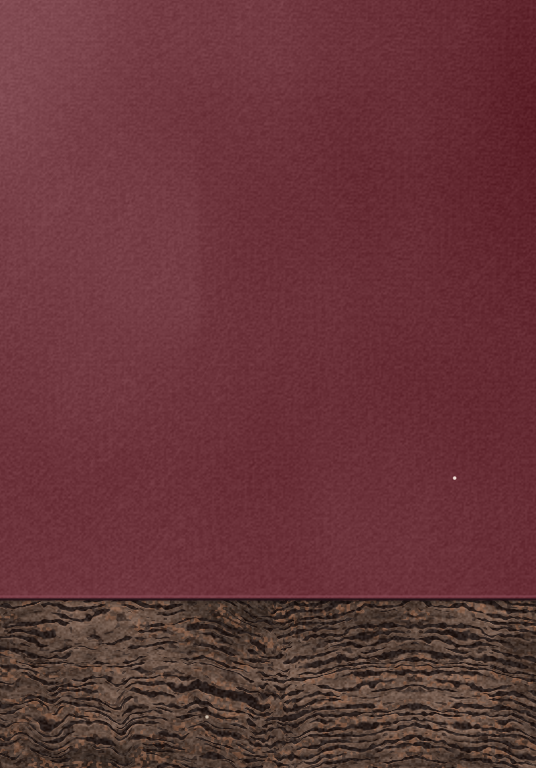
Write a Shadertoy shader that draws this texture.

```glsl
float hash(vec2 p) {
    return fract(sin(dot(p, vec2(127.1, 311.7))) * 43758.5453);
}

float noise(vec2 p) {
    vec2 i = floor(p), f = fract(p);
    f = f * f * (3.0 - 2.0 * f);
    return mix(mix(hash(i), hash(i + vec2(1, 0)), f.x),
               mix(hash(i + vec2(0, 1)), hash(i + vec2(1, 1)), f.x), f.y);
}

float fbm(vec2 p) {
    float sum = 0.0, amp = 0.5;
    for (int i = 0; i < 4; i++) {
        sum += amp * noise(p);
        p = mat2(1.6, 1.2, -1.2, 1.6) * p + 7.3;
        amp *= 0.5;
    }
    return sum / 0.9375;
}

// Soft elliptical pool of light
float pool(vec2 uv, vec2 center, vec2 size) {
    vec2 d = (uv - center) / size;
    return exp(-dot(d, d));
}

float pebbles(vec2 p) {
    return noise(p * 290.0) + 0.5 * noise(p.yx * 170.0 + 31.0);
}

vec3 leather(vec2 uv, vec2 p) {
    // Broad sheen, brightest at the upper left
    float light = mix(0.50, 0.17, smoothstep(0.0, 1.0, uv.x));
    light += 0.36 * pool(uv, vec2(0.0, 1.0), vec2(0.22, 0.26));
    light += 0.20 * pool(uv, vec2(0.55, 0.98), vec2(0.25, 0.13));
    light += 0.16 * pool(uv, vec2(0.78, 0.31), vec2(0.20, 0.14));
    light += 0.12 * pool(uv, vec2(0.75, 0.62), vec2(0.25, 0.10));
    light -= 0.16 * pool(uv, vec2(1.0, 0.88), vec2(0.13, 0.25));
    light -= 0.12 * pool(uv, vec2(0.1, 0.36), vec2(0.5, 0.12));
    // Paler panel with a faint right edge
    light += 0.11 * smoothstep(0.05, 0.34, uv.x) * smoothstep(0.38, 0.36, uv.x)
           * smoothstep(0.50, 0.62, uv.y) * smoothstep(0.90, 0.72, uv.y);
    light += 0.20 * (fbm(p * vec2(9.0, 6.0)) - 0.5);

    // Embossed grain and slanted creases
    float relief = pebbles(p + vec2(-0.0008, 0.0016)) - pebbles(p);
    vec2 slant = mat2(0.85, 0.53, -0.53, 0.85) * p;
    float fold = abs(fbm(slant * vec2(30.0, 8.0) + 4.0) - 0.5);
    float crease = smoothstep(0.035, 0.0, fold) * smoothstep(0.45, 0.7, noise(p * 8.0));
    vec3 color = mix(vec3(0.36, 0.125, 0.158), vec3(0.535, 0.32, 0.35), light);
    return color + 0.036 * relief + 0.012 * crease + 0.05 * (noise(p * 400.0) - 0.5);
}

vec3 wood(vec2 p) {
    // Mirrored arches on the right, rippling grain at the lower left
    float side = abs(p.x - 0.54);
    float arched = smoothstep(0.25, 0.40, p.x);
    float ripple = (1.0 - arched) * smoothstep(0.17, 0.07, p.y);
    vec2 q = vec2(mix(p.x, side, arched), p.y);
    float level = p.y + arched * (0.55 * side * side + 0.05 * side);
    level += ripple * 0.006 * sin(p.x * 75.0 + 5.0 * noise(p * 22.0));
    level += 0.012 * (fbm(q * vec2(25.0, 40.0)) - 0.5);
    level += (1.0 - arched) * 0.018 * (noise(p * vec2(14.0, 24.0)) - 0.5);
    level += 0.0035 * (noise(q * vec2(110.0, 160.0)) - 0.5);

    // Worn brown surface
    float tone = fbm(p * vec2(10.0, 16.0));
    float fibre = fbm(vec2(q.x * 60.0, level * 260.0));
    vec3 color = mix(vec3(0.25, 0.19, 0.16), vec3(0.48, 0.38, 0.325),
                     clamp(0.5 + 1.4 * (tone - 0.5) + 1.1 * (fibre - 0.5), 0.0, 1.0));
    color *= 1.0 - 0.30 * pool(p, vec2(0.33, 0.20), vec2(0.10, 0.035));
    color *= 1.0 - 0.30 * pool(p, vec2(0.16, 0.01), vec2(0.09, 0.03));

    // Coppery crumbs between the furrows
    float crumbs = smoothstep(0.45, 0.72, noise(p * 260.0))
                 * smoothstep(0.44, 0.60, fbm(vec2(q.x * 20.0, level * 60.0) + 9.0));
    color = mix(color, vec3(0.57, 0.39, 0.29), 0.6 * crumbs);

    // Thin broken furrows with ragged rims
    float rows = level * 112.0 + 1.1 * noise(vec2(q.x * 30.0, level * 70.0));
    float row = floor(rows);
    float gap = noise(vec2(q.x * mix(48.0, 30.0, arched) + row * 17.3, row * 5.1));
    float width = 0.25 * smoothstep(0.30, 0.70, gap + 0.10 * arched);
    width *= 0.3 + 1.3 * noise(p * 190.0 + 5.0);
    float offset = fract(rows) - 0.5;
    float furrow = smoothstep(width + 0.10, width - 0.10, abs(offset)) * smoothstep(0.02, 0.1, width);
    float lip = smoothstep(0.18, 0.0, abs(offset + width + 0.14)) * smoothstep(0.04, 0.14, width);
    color += vec3(0.06, 0.045, 0.035) * lip;
    color = mix(color, vec3(0.12, 0.085, 0.08), 0.88 * furrow);

    // Scattered pits and surface grit
    float pits = smoothstep(0.70, 0.86, noise(vec2(q.x * 130.0, level * 270.0) + 40.0));
    color = mix(color, vec3(0.15, 0.11, 0.10), 0.6 * pits);
    return color + 0.13 * (noise(p * 380.0) - 0.5);
}

float speck(vec2 p, vec2 center, float radius) {
    return smoothstep(radius * 1.5, radius * 0.5, length(p - center));
}

void mainImage(out vec4 fragColor, in vec2 fragCoord) {
    vec2 uv = fragCoord / iResolution.xy;
    vec2 p = fragCoord / iResolution.y;
    float pixel = 1.0 / iResolution.y;
    float edge = 0.2195;

    vec3 color = mix(wood(p), leather(uv, p), smoothstep(edge - pixel, edge + pixel, p.y));

    // Rolled seam and the shadow beneath it
    color = mix(color, vec3(0.55, 0.30, 0.35), 0.6 * smoothstep(0.0022, 0.0004, abs(p.y - 0.2235)));
    color = mix(color, vec3(0.17, 0.08, 0.11), 0.85 * smoothstep(0.0024, 0.0006, abs(p.y - edge)));
    color *= 1.0 - 0.25 * smoothstep(0.008, 0.0, edge - p.y) * step(p.y, edge);

    // Pale specks
    color = mix(color, vec3(0.94, 0.87, 0.84), speck(p, vec2(0.592, 0.3775), 0.0022));
    color = mix(color, vec3(0.80, 0.74, 0.67), speck(p, vec2(0.2695, 0.0665), 0.0022));
    fragColor = vec4(clamp(color, 0.0, 1.0), 1.0);
}
```
